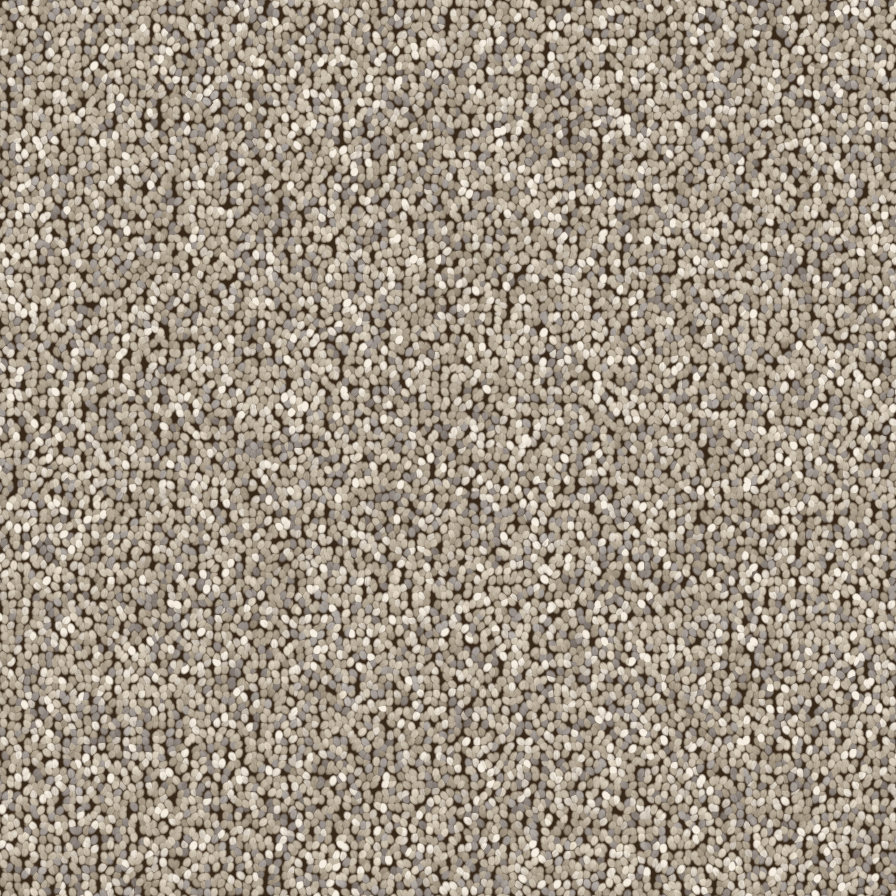
This texture is drawn by a Shadertoy shader. Its source:

```glsl
// Short-pile carpet seen from above: small overlapping oval yarn tufts in beige,
// cream and grey with dark gaps. Tufts sit on a jittered grid, the highest dome
// wins each sample, and gradient noise adds fibres and soft mottling.

#define TUFTS_ACROSS 118.0
#define TUFT_RADII   vec2(0.60, 0.82)
#define JITTER       0.80
#define MAX_TILT     0.85
#define CREAM_SHARE  0.19
#define GREY_SHARE   0.18
#define EDGE_SHADE   0.36
#define FIBRE_AMOUNT 0.16
#define MOTTLE       0.07
#define DARK_TONE    vec3(0.17, 0.11, 0.05)
#define LIGHT_TONE   vec3(0.88, 0.845, 0.785)
#define SAMPLES      3

// Integer hash: four random values in 0..1 for a cell and a seed
vec4 hash4(vec2 cell, int seed) {
    uvec4 v = uvec4(ivec4(ivec2(cell), seed, seed + 7));
    v = v * 1664525u + 1013904223u;
    for (int i = 0; i < 2; i++) {
        v += v.yzxy * v.wxyz;
        v ^= v >> 16u;
    }
    return vec4(v & 65535u) / 65535.0;
}

// Gradient noise, roughly -0.7..0.7
float cornerSlope(vec2 cell, vec2 offset, int seed) {
    float angle = 6.2832 * hash4(cell, seed).x;
    return dot(vec2(cos(angle), sin(angle)), offset);
}

float gradientNoise(vec2 p, int seed) {
    vec2 cell = floor(p), f = p - cell;
    vec2 w = f * f * f * (f * (f * 6.0 - 15.0) + 10.0);
    vec2 e = vec2(1.0, 0.0);
    float low = mix(cornerSlope(cell, f, seed),
                    cornerSlope(cell + e, f - e, seed), w.x);
    float high = mix(cornerSlope(cell + e.yx, f - e.yx, seed),
                     cornerSlope(cell + e, f - e, seed), 0.0);
    high = mix(cornerSlope(cell + e.yx, f - e.yx, seed),
               cornerSlope(cell + e.xx, f - e.xx, seed), w.x);
    return mix(low, high, w.y);
}

// Yarn colour class: brightness in x, coolness in y
vec2 yarnTone(vec4 rnd) {
    float vary = 0.16 * (rnd.y - 0.5);
    if (rnd.x < CREAM_SHARE) return vec2(0.97 + vary, 0.25);
    if (rnd.x > 1.0 - GREY_SHARE) return vec2(0.60 + vary, 1.0);
    return vec2(0.77 + vary, -0.4);
}

vec3 carpet(vec2 p) {
    vec2 home = floor(p);
    float topHeight = 0.0, topDome = 0.0;
    vec2 topLocal = vec2(0.0), topCell = home;

    // Find the highest tuft over this point
    for (int y = -1; y <= 1; y++)
    for (int x = -1; x <= 1; x++) {
        vec2 cell = home + vec2(x, y);
        vec4 rnd = hash4(cell, 11);
        vec2 d = p - cell - 0.5 - JITTER * (rnd.xy - 0.5);
        float tilt = MAX_TILT * (2.0 * rnd.z - 1.0);
        float c = cos(tilt), s = sin(tilt);
        vec2 local = vec2(c * d.x + s * d.y, c * d.y - s * d.x) / TUFT_RADII;
        float dome = 1.0 - dot(local, local);
        float height = dome + 0.55 * rnd.w;
        if (dome > 0.0 && height > topHeight) {
            topHeight = height;
            topDome = dome;
            topLocal = local;
            topCell = cell;
        }
    }

    // Shade the dome: dark rim, upper light, raised tufts brighter
    vec2 yarn = yarnTone(hash4(topCell, 23));
    float lift = (topHeight - topDome) / 0.55;
    float shade = mix(EDGE_SHADE, 1.10, smoothstep(0.0, 0.72, topDome));
    shade *= mix(0.78, 1.07, lift) + 0.10 * topLocal.y;
    shade += FIBRE_AMOUNT * gradientNoise(topLocal * vec2(3.2, 1.1) + topCell * 5.3, 31);
    float tone = yarn.x * shade;
    tone = mix(0.06, tone, smoothstep(0.0, 0.12, topDome));

    // Soft mottling across the pile
    tone *= 1.0 + MOTTLE * (gradientNoise(p / 13.0, 41) + 1.6 * gradientNoise(p / 3.7, 43));
    vec3 coolShift = vec3(-0.012, 0.0, 0.035) * yarn.y * smoothstep(0.1, 0.5, tone);
    return mix(DARK_TONE, LIGHT_TONE, clamp(tone, 0.0, 1.12)) + coolShift;
}

void mainImage(out vec4 fragColor, in vec2 fragCoord) {
    // Average a small grid of samples to smooth the edges
    vec3 sum = vec3(0.0);
    for (int j = 0; j < SAMPLES; j++)
    for (int i = 0; i < SAMPLES; i++) {
        vec2 offset = (vec2(i, j) + 0.5) / float(SAMPLES) - 0.5;
        sum += carpet((fragCoord + offset) / iResolution.y * TUFTS_ACROSS);
    }
    fragColor = vec4(clamp(sum / float(SAMPLES * SAMPLES), 0.0, 1.0), 1.0);
}
```
